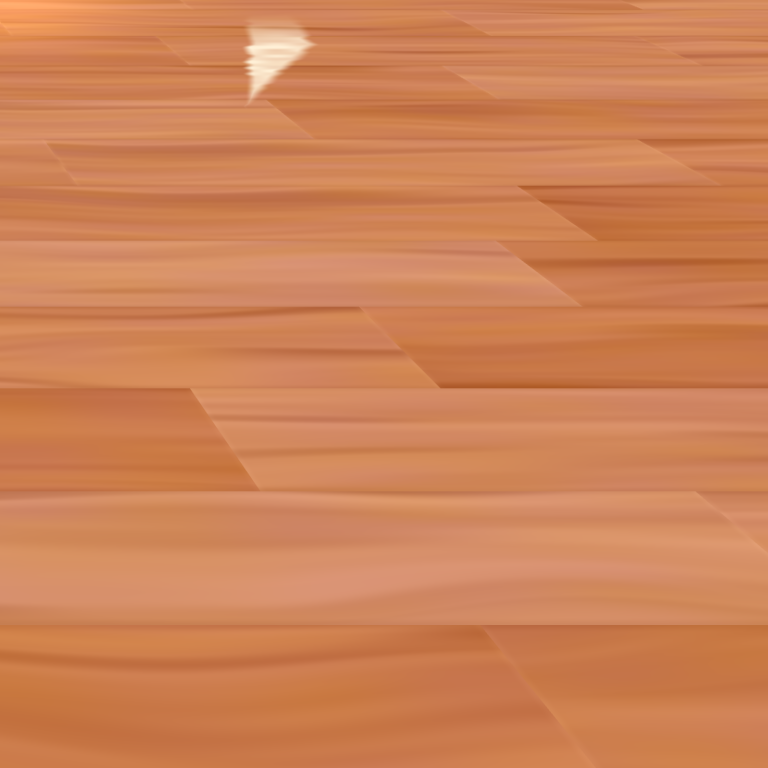
Write a Shadertoy shader that draws this texture.

```glsl
// Strip wood floor seen at a slant: twelve rows of planks recede toward a horizon
// above the canvas. Perspective division gives floor coordinates, stretched noise
// gives the grain, and a soft half-plane shape gives the window reflection.

const float HORIZON = -0.521;      // measured down from the top edge
const float VANISH_X = -0.456;     // where the end joints converge
const float ROW_DEPTH = 0.1124;
const float NEAR_OFFSET = 1.536;
const float PLANK_LENGTH = 1.1;
const int FIRST_ROW = -4;

const vec3 AMBER = vec3(0.785, 0.460, 0.265);
const vec3 ROSE = vec3(0.850, 0.580, 0.430);
const vec3 GLARE = vec3(1.0, 0.94, 0.84);
const vec3 WARM_GLOW = vec3(0.20, 0.14, 0.06);

// Irregular stagger of the end joints, far row to near row
const float STAGGER[12] = float[12](1.325, 1.93, 1.16, 1.70, 1.233, 1.83,
                                    1.48, 1.32, 1.003, 0.685, 1.173, 0.81);
// Tone of the planks left and right of each joint, 0 amber to 1 rose
const vec2 TONES[12] = vec2[12](
    vec2(0.50, 0.40), vec2(0.40, 0.50), vec2(0.35, 0.50), vec2(0.40, 0.75),
    vec2(0.70, 0.35), vec2(0.58, 0.32), vec2(0.45, 0.22), vec2(0.88, 0.35),
    vec2(0.45, 0.20), vec2(0.15, 0.65), vec2(0.85, 0.70), vec2(0.18, 0.30));

float hash(vec2 p) {
    p = fract(p * vec2(0.1031, 0.1137));
    p += dot(p, p.yx + 33.33);
    return fract((p.x + p.y) * p.x * 17.0);
}

float noise(vec2 p) {
    vec2 i = floor(p), f = fract(p);
    f = f * f * (3.0 - 2.0 * f);
    return mix(mix(hash(i), hash(i + vec2(1, 0)), f.x),
               mix(hash(i + vec2(0, 1)), hash(i + vec2(1, 1)), f.x), f.y);
}

// Floor position: x along the planks, y counted in rows
vec2 floorPosition(vec2 p) {
    float drop = p.y - HORIZON;
    return vec2((p.x - VANISH_X) / drop, (NEAR_OFFSET - 1.0 / drop) / ROW_DEPTH);
}

// Brightness and tint of the grain; q.x runs along the fibres
vec3 grain(vec2 q, float seed) {
    float v = q.y + 0.25 * noise(vec2(q.x * 3.0, q.y * 2.0) + seed);
    float bands = noise(vec2(q.x * 1.3, v * 5.0) + seed) - 0.5;
    float fibres = noise(vec2(q.x * 4.0, v * 15.0) + seed * 1.7) - 0.5;
    float streak = smoothstep(0.66, 0.98, noise(vec2(q.x * 1.6, v * 7.0) + seed * 2.3));
    float tint = noise(vec2(q.x * 7.0, v * 6.0) + seed * 3.1) - 0.5;
    return vec3(0.07, 0.085, 0.09) * bands + vec3(0.04, 0.05, 0.05) * fibres
         - vec3(0.08, 0.09, 0.09) * streak + vec3(0.01, 0.015, -0.06) * tint;
}

vec3 plankColour(vec2 q) {
    float row = floor(q.y), across = fract(q.y);
    int index = clamp(int(row) - FIRST_ROW, 0, 11);
    float along = (q.x - STAGGER[index]) / PLANK_LENGTH;
    float plank = floor(along);
    float random = hash(vec2(row + 20.0, plank + 7.0));

    float tone = plank == -1.0 ? TONES[index].x
               : plank == 0.0 ? TONES[index].y : 0.2 + 0.5 * random;
    vec3 colour = mix(AMBER, ROSE, tone);
    colour += grain(vec2(q.x, across), 10.0 + 50.0 * random + 3.0 * float(index));

    // Long seams are slightly dark, end joints catch a little light
    float seam = 1.0 - smoothstep(0.0, 0.05, min(across, 1.0 - across));
    float joint = 1.0 - smoothstep(0.0, 0.008, abs(along - round(along)));
    return colour - 0.035 * seam + vec3(0.015, 0.02, 0.02) * joint;
}

// Wedge of window light, rippled by the varnish
float reflection(vec2 p) {
    float ripple = noise(vec2(p.x * 25.0, p.y * 260.0)) - 0.5;
    p.x += 0.010 * ripple;
    float edge = max(0.324 - p.x,
                 max(dot(p, vec2(0.665, 0.747)) - 0.3135,
                     dot(p, vec2(0.845, -0.535)) - 0.312));
    float shape = 1.0 - smoothstep(-0.008, 0.006, edge);
    float fade = smoothstep(0.015, 0.065, p.y);
    return shape * fade * (0.88 + 0.4 * ripple);
}

vec3 scene(vec2 p) {
    vec3 colour = plankColour(floorPosition(p));
    colour += WARM_GLOW * exp(-dot(p * vec2(6.0, 18.0), p * vec2(6.0, 18.0)));
    return mix(colour, GLARE, clamp(reflection(p), 0.0, 1.0));
}

void mainImage(out vec4 fragColor, in vec2 fragCoord) {
    // Average a 3 x 3 grid of samples for smooth edges
    vec3 sum = vec3(0.0);
    for (int i = 0; i < 9; i++) {
        vec2 offset = (vec2(i % 3, i / 3) - 1.0) * 0.45;
        vec2 p = (fragCoord + offset) / iResolution.xy;
        sum += scene(vec2(p.x, 1.0 - p.y));
    }
    fragColor = vec4(sum / 9.0, 1.0);
}
```
